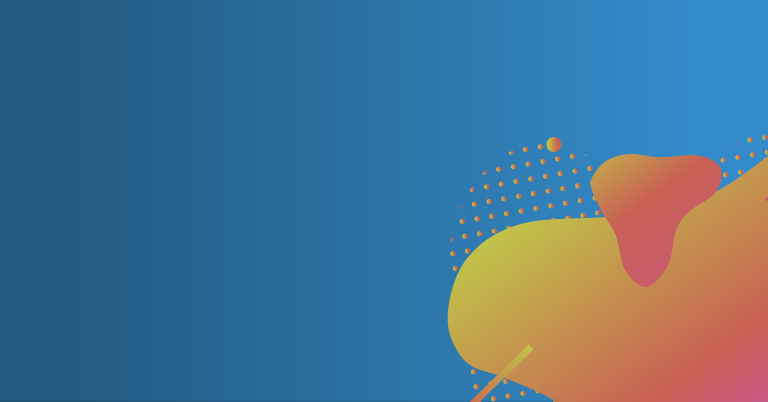
Give the GLSL for this background, as a Shadertoy shader.

```glsl
// Blue gradient backdrop with warm fluid blobs, dotted patches and diagonal bars.
// Units: the canvas is 100 high, origin at the lower left.
#define NAVY vec3(0.137, 0.353, 0.502)
#define SKY vec3(0.205, 0.547, 0.795)
#define LIME vec3(0.755, 0.765, 0.285)
#define CORAL vec3(0.785, 0.375, 0.330)
#define PINK vec3(0.780, 0.345, 0.560)
#define DOT_PITCH 3.73
#define DOT_RADIUS 0.65
#define DOT_TILT 0.174
#define BAR_HALF_WIDTH 0.85
#define CURVE_STEPS 7

const int KNOTS = 16;

const vec2 WAVE[KNOTS] = vec2[KNOTS](
    vec2(111.4, 22.1), vec2(113.2, 30.3), vec2(116.9, 36.6), vec2(123.4, 41.8),
    vec2(133.1, 45.0), vec2(150.5, 46.0), vec2(165.4, 47.3), vec2(178.4, 52.5),
    vec2(191.0, 61.2), vec2(204.0, 72.6), vec2(206.0, -9.5), vec2(151.7, -9.5),
    vec2(138.6, 0.0), vec2(125.6, 6.0), vec2(116.9, 9.2), vec2(112.4, 15.4));

const vec2 DRIP[KNOTS] = vec2[KNOTS](
    vec2(147.0, 53.5), vec2(148.0, 57.0), vec2(151.2, 60.2), vec2(156.7, 61.7),
    vec2(164.2, 60.9), vec2(172.9, 61.4), vec2(177.9, 59.7), vec2(179.6, 56.5),
    vec2(177.6, 51.7), vec2(171.6, 47.5), vec2(168.2, 42.8), vec2(166.2, 34.1),
    vec2(160.9, 28.6), vec2(155.5, 32.8), vec2(153.2, 41.5), vec2(150.0, 46.8));

float pixelSize;

float coverage(float d) {
    return clamp(0.5 - d / pixelSize, 0.0, 1.0);
}

// Catmull-Rom curve from b to c
vec2 spline(vec2 a, vec2 b, vec2 c, vec2 d, float t) {
    return b + 0.5 * t * (c - a + t * (2.0 * a - 5.0 * b + 4.0 * c - d
             + t * (3.0 * (b - c) + d - a)));
}

// Signed distance to a closed smooth outline
float blobDistance(vec2 p, vec2 knots[KNOTS]) {
    float nearest = 1e9, side = 1.0;
    for (int i = 0; i < KNOTS; i++) {
        vec2 a = knots[(i + KNOTS - 1) % KNOTS], b = knots[i];
        vec2 c = knots[(i + 1) % KNOTS], d = knots[(i + 2) % KNOTS];
        vec2 from = b;
        for (int k = 1; k <= CURVE_STEPS; k++) {
            vec2 to = spline(a, b, c, d, float(k) / float(CURVE_STEPS));
            vec2 edge = to - from, w = p - from;
            vec2 gap = w - edge * clamp(dot(w, edge) / dot(edge, edge), 0.0, 1.0);
            nearest = min(nearest, dot(gap, gap));
            if ((from.y > p.y) != (to.y > p.y) && w.x < edge.x * w.y / edge.y) side = -side;
            from = to;
        }
    }
    return side * sqrt(nearest);
}

// Lime to coral to pink along a slanted axis
vec3 warmRamp(vec2 p, float lime, float coral, float pink) {
    float s = dot(p, vec2(0.59, -0.81));
    vec3 c = mix(LIME, CORAL, clamp((s - lime) / (coral - lime), 0.0, 1.0));
    return mix(c, PINK, clamp((s - coral) / (pink - coral), 0.0, 1.0));
}

// Ball shaded from lime on the left to coral on the right
void paintBall(inout vec3 col, vec2 d, float radius, float mask) {
    vec3 tint = mix(LIME, CORAL, smoothstep(-1.0, 0.8, d.x / radius));
    col = mix(col, tint, coverage(length(d) - radius) * mask);
}

// Tilted lattice of balls, trimmed by a mask
void paintDots(inout vec3 col, vec2 d, float mask) {
    vec2 axis = vec2(sqrt(1.0 - DOT_TILT * DOT_TILT), DOT_TILT);
    vec2 q = vec2(dot(d, axis), dot(d, vec2(-axis.y, axis.x)));
    paintBall(col, q - DOT_PITCH * floor(q / DOT_PITCH + 0.5), DOT_RADIUS, mask);
}

// Square-ended bar from a to b
void paintBar(inout vec3 col, vec2 p, vec2 a, vec2 b, vec3 colA, vec3 colB) {
    float len = length(b - a);
    vec2 dir = (b - a) / len, w = p - a;
    float along = dot(w, dir), across = dot(w, vec2(-dir.y, dir.x));
    float d = max(abs(across) - BAR_HALF_WIDTH, abs(along - 0.5 * len) - 0.5 * len);
    col = mix(col, mix(colA, colB, clamp(along / len, 0.0, 1.0)), coverage(d));
}

void mainImage(out vec4 fragColor, in vec2 fragCoord) {
    pixelSize = 100.0 / iResolution.y;
    vec2 p = fragCoord * pixelSize;

    // Backdrop with a faint shade along the bottom
    vec3 col = mix(NAVY, SKY, clamp((p.x - 14.0) / 160.0, 0.0, 1.0));
    col *= mix(0.92, 1.0, smoothstep(0.0, 0.7, p.y));

    // Dotted patches: an egg on the left, a disc on the right
    vec2 egg = p - vec2(135.6, 31.6);
    egg /= vec2(24.4, egg.y > 0.0 ? 32.8 : 44.8);
    paintDots(col, p - vec2(127.1, 62.2), coverage((length(egg) - 1.0) * 24.4));
    paintDots(col, p - vec2(179.9, 60.2), coverage(length(p - vec2(195.3, 47.8)) - 20.4));
    paintBall(col, p - vec2(137.8, 64.05), 1.87, 1.0);

    // Large wave, bars, then the drip on top
    col = mix(col, warmRamp(p, 38.4, 96.0, 115.5), coverage(blobDistance(p, WAVE)));
    paintBar(col, p, vec2(132.1, 13.7), vec2(115.0, -3.0), LIME, CORAL);
    paintBar(col, p, vec2(190.9, 49.9), vec2(205.0, 64.0), mix(CORAL, PINK, 0.5), CORAL);
    col = mix(col, warmRamp(p, 32.2, 54.6, 98.0), coverage(blobDistance(p, DRIP)));

    fragColor = vec4(col, 1.0);
}
```
